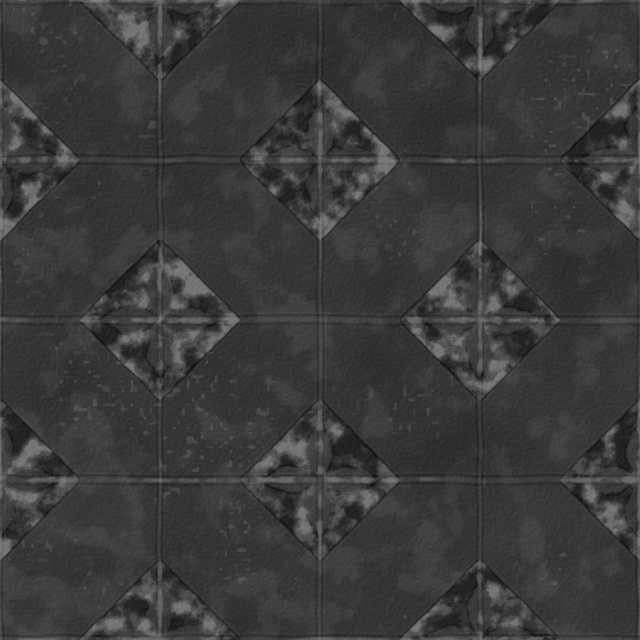
Give the GLSL for this pattern, as a WebGL 2 fragment shader.

```glsl
#version 300 es
precision highp float;
// Worn charcoal floor tiles with mottled, four-petalled diamond insets at alternate corners.

uniform vec2 u_resolution;
out vec4 fragColor;

const float TILES = 4.0;            // tiles across and down
const float DIAMOND_RADIUS = 0.505; // half diagonal, in tiles
const float PETAL_LENGTH = 0.36;
const float PETAL_WIDTH = 0.075;
const vec2 SEAM_CORE = vec2(0.007, 0.012);  // half width: vertical, horizontal seams
const vec2 SEAM_EDGE = vec2(0.019, 0.027);  // distance of the dark grooves
const float GROOVE_WIDTH = 0.005;
const float SLATE = 0.203;
const float SOOT = 0.135;
const float PETAL_GREY = 0.232;
const float ASH = 0.30;
const float CHALK = 0.46;

float hash(vec2 p) {
    vec3 q = fract(vec3(p.xyx) * 0.1031);
    q += dot(q, q.yzx + 33.33);
    return fract((q.x + q.y) * q.z);
}

float noise(vec2 p) {
    vec2 cell = floor(p);
    vec2 f = fract(p);
    f = f * f * (3.0 - 2.0 * f);
    return mix(mix(hash(cell), hash(cell + vec2(1, 0)), f.x),
               mix(hash(cell + vec2(0, 1)), hash(cell + vec2(1, 1)), f.x), f.y);
}

float fbm(vec2 p) {
    float sum = 0.0, amplitude = 0.5;
    for (int octave = 0; octave < 5; octave++) {
        sum += amplitude * noise(p);
        p = mat2(1.6, 1.2, -1.2, 1.6) * p + 17.3;
        amplitude *= 0.5;
    }
    return sum / 0.97;
}

// Antialiased band around d = 0
float stroke(float d, float halfWidth, float blur) {
    return 1.0 - smoothstep(halfWidth - blur, halfWidth + blur, abs(d));
}

// Dull glaze with soft clouds and sparse pale chips
float tileTone(vec2 g) {
    float tone = SLATE + 0.015 * (hash(floor(g) + 5.0) - 0.5);
    tone += 0.07 * (fbm(g * 2.5 + 40.0) - 0.5);
    tone += 0.045 * smoothstep(0.5, 0.72, fbm(g * 6.0));
    float chips = smoothstep(0.72, 0.9, noise(g * 34.0));
    return tone + 0.08 * chips * smoothstep(0.5, 0.7, fbm(g * 2.0 + 9.0));
}

// Mottled inset; q is the offset from its centre
float insetTone(vec2 g, vec2 q, vec2 centre, float px) {
    float wear = hash(floor(g) * 3.0 + centre * 7.0 + 2.0);
    float mottle = fbm(g * 10.0 + 3.0) + 0.12 * (wear - 0.5);
    float tone = mix(SOOT, SLATE, smoothstep(0.32, 0.46, mottle));
    tone = mix(tone, ASH, smoothstep(0.46, 0.55, mottle));
    tone = mix(tone, CHALK, smoothstep(0.55, 0.72, mottle));

    // Smooth petals along both axes
    vec2 a = abs(q);
    float along = max(a.x, a.y) / PETAL_LENGTH;
    float bulge = PETAL_WIDTH * sin(3.14159 * clamp(along, 0.0, 1.0));
    float petal = min(a.x, a.y) - bulge + 0.05 * (fbm(g * 13.0) - 0.5);
    float inside = (1.0 - smoothstep(-0.015, 0.015, petal)) * step(along, 1.0);
    float petalTone = PETAL_GREY + 0.1 * (fbm(g * 8.0 + 60.0) - 0.5);
    tone = mix(tone, petalTone, 0.85 * inside);
    tone -= 0.045 * stroke(petal - 0.012, 0.006, px) * step(along, 1.0);

    // Chalky cross, hub and tips
    float ragged = 0.04 * (fbm(g * 18.0) - 0.5);
    float cross = stroke(min(a.x, a.y) + ragged, 0.015, 0.012);
    float hub = 1.0 - smoothstep(0.02, 0.075, length(q) + ragged);
    float tips = smoothstep(0.40, 0.49, max(a.x, a.y) + ragged);
    float chalk = max(0.65 * cross, max(hub * hash(centre + 11.0), 0.6 * tips));
    return mix(tone, CHALK, chalk * smoothstep(0.3, 0.6, fbm(g * 14.0 + 8.0)));
}

void main() {
    vec2 g = gl_FragCoord.xy / u_resolution * TILES;
    float px = TILES / min(u_resolution.x, u_resolution.y);
    vec2 corner = round(g);
    vec2 q = g - corner;
    float tone = tileTone(g);

    // Diamonds occupy every other tile corner
    float isInset = mod(corner.x + corner.y, 2.0);
    float ragged = 0.022 * (fbm(g * 9.0 + 21.0) - 0.5);
    float edge = (abs(q.x) + abs(q.y) - DIAMOND_RADIUS + ragged) * 0.7071;
    float mask = isInset * (1.0 - smoothstep(-px, px, edge));
    tone = mix(tone, insetTone(g, q, corner, px), mask);
    tone -= isInset * 0.065 * stroke(edge, 0.008, px);
    tone += isInset * 0.025 * stroke(edge - 0.016, 0.004, px);

    // Seams: pale worn core between dark grooves
    for (int axis = 0; axis < 2; axis++) {
        float run = axis == 0 ? g.y : g.x;
        float id = corner[axis] * 9.0 + float(axis) * 51.0;
        float d = q[axis] + 0.012 * (noise(vec2(run * 5.0, id)) - 0.5);
        float streak = smoothstep(0.35, 0.8, noise(vec2(run * 2.0, id + 4.0)));
        float patchy = smoothstep(0.25, 0.65, fbm(g * 15.0 + 30.0));
        float pale = (0.035 + 0.12 * streak * patchy) * (1.0 - 0.6 * mask);
        tone += pale * stroke(d, SEAM_CORE[axis], px);
        tone -= 0.045 * stroke(abs(d) - SEAM_EDGE[axis], GROOVE_WIDTH, px);
        tone += 0.02 * stroke(d - SEAM_EDGE[axis] * 1.5, GROOVE_WIDTH, px);
    }

    // Fine embossed grain
    tone += 0.035 * (noise(g * 65.0) - noise(g * 65.0 + vec2(0.5, -0.5)));
    fragColor = vec4(vec3(clamp(tone, 0.08, 0.52)), 1.0);
}
```
